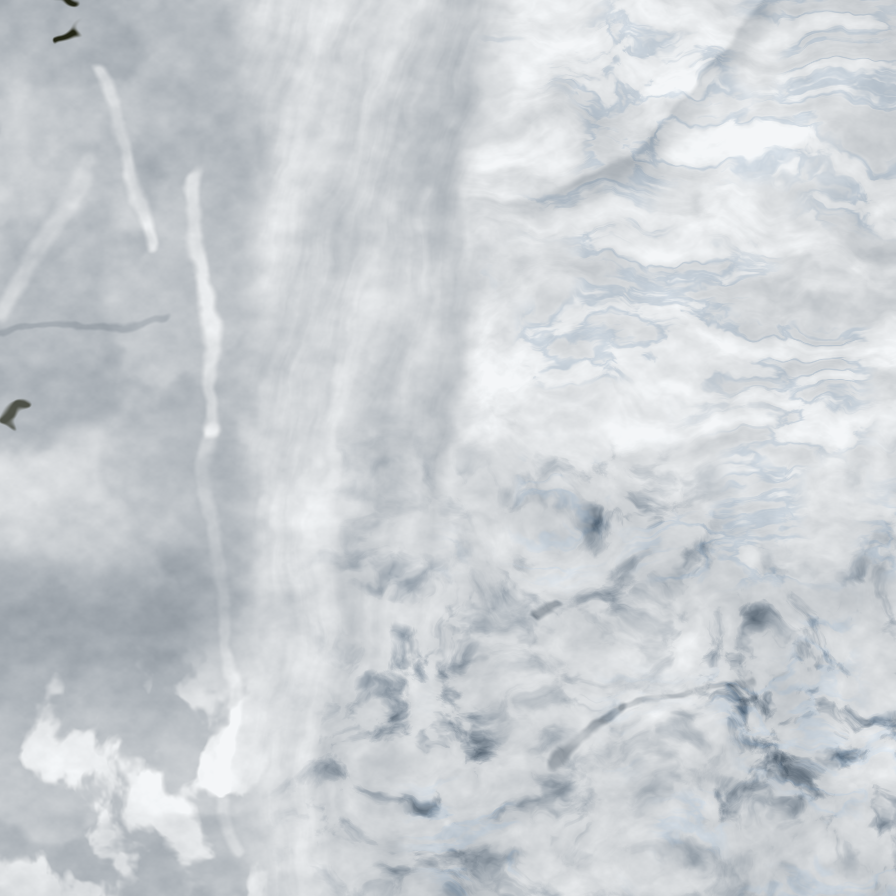
Reproduce this texture procedurally as a three.js fragment shader.

```glsl
// Wind-worked snow and ice seen from above: smooth grey ice in the west, a belt of
// upright streaks, a rippled white snowfield in the east and speckled melt in the south.
// Each zone is a brightness field of layered value noise; soft masks blend the zones.

varying vec2 vUv;

const float ICE_TONE = 0.725;
const float BELT_TONE = 0.835;
const float SNOW_TONE = 0.885;
const float MELT_TONE = 0.81;
const float RIPPLE_DEPTH = 0.30;
const float SPECKLE_DEPTH = 0.75;
const float GRAIN_DEPTH = 0.10;
const vec3 SHADE_TINT = vec3(-0.031, 0.0, 0.030);
const vec3 LIGHT_TINT = vec3(-0.009, 0.001, 0.009);
const vec3 CREASE_BLUE = vec3(-0.28, -0.05, 0.18);
const vec3 ROCK = vec3(0.13, 0.14, 0.08);

float hash(vec2 cell) {
  vec3 q = fract(cell.xyx * 0.1031);
  q += dot(q, q.yzx + 33.33);
  return fract((q.x + q.y) * q.z);
}

float noise(vec2 p) {
  vec2 i = floor(p), f = fract(p);
  f = f * f * (3.0 - 2.0 * f);
  return mix(mix(hash(i), hash(i + vec2(1.0, 0.0)), f.x),
             mix(hash(i + vec2(0.0, 1.0)), hash(i + 1.0), f.x), f.y);
}

float fbm(vec2 p) {
  float sum = 0.0, amp = 0.516;
  for (int i = 0; i < 5; i++) {
    sum += amp * noise(p);
    p = p * 2.03 + vec2(17.3, 9.1);
    amp *= 0.5;
  }
  return sum;
}

// Soft line from a to b, full at its core and gone at the given radius
float stroke(vec2 p, vec2 a, vec2 b, float radius) {
  vec2 pa = p - a, ba = b - a;
  float along = clamp(dot(pa, ba) / dot(ba, ba), 0.0, 1.0);
  return 1.0 - smoothstep(radius * 0.25, radius, length(pa - ba * along));
}

// Grey ice with flat plates, pale threads and broken floes in the south
float iceTone(vec2 p, vec2 q) {
  float tone = ICE_TONE + 0.20 * (fbm(p * 7.0 + 3.0) - 0.5);
  tone += 0.05 * smoothstep(0.47, 0.53, fbm(q * 5.0 + 41.0)) - 0.02;
  vec2 plate = (q - vec2(0.09, 0.44)) / vec2(0.17, 0.09);
  tone += 0.06 * (1.0 - smoothstep(0.7, 1.1, length(plate)));
  tone -= 0.06 * smoothstep(0.16, 0.0, abs(q.y - 0.30));
  float floes = smoothstep(0.50, 0.60, fbm(q * vec2(15.0, 12.0) + 8.0));
  tone += 0.17 * floes * (1.0 - smoothstep(0.20, 0.30, p.y));
  float threads = stroke(q, vec2(0.10, 0.92), vec2(0.16, 0.72), 0.013);
  threads += stroke(q, vec2(0.21, 0.79), vec2(0.24, 0.52), 0.012);
  threads += 0.6 * stroke(q, vec2(0.09, 0.80), vec2(0.01, 0.66), 0.014);
  threads += 0.5 * stroke(q, vec2(0.24, 0.52), vec2(0.255, 0.05), 0.010);
  tone += 0.12 * threads * (0.5 + noise(p * 30.0));
  return tone - 0.08 * stroke(q, vec2(0.0, 0.64), vec2(0.18, 0.645), 0.006);
}

// Upright streaks with a grey strip along their eastern side
float beltTone(vec2 p, vec2 q) {
  float bent = q.x - 0.16 * q.y * q.y;
  float tone = BELT_TONE + 0.34 * (fbm(vec2(bent * 24.0, p.y * 3.2)) - 0.5);
  tone += 0.12 * (fbm(p * 9.0 + 27.0) - 0.5);
  float strip = q.x - 0.46 - 0.10 * (p.y - 0.5);
  float span = smoothstep(0.30, 0.48, p.y) * (1.0 - smoothstep(0.75, 0.95, p.y));
  return tone - 0.09 * span * smoothstep(-0.09, -0.01, strip) * (1.0 - smoothstep(0.025, 0.05, strip));
}

void main() {
  vec2 p = vUv;
  vec2 warp = vec2(fbm(p * 8.0 + 11.0), fbm(p * 8.0 + 57.0)) - 0.5;
  vec2 q = p + 0.06 * warp;

  // Zone masks
  float belt = smoothstep(0.24, 0.30, q.x + 0.10 * (fbm(p * 4.0 + 5.0) - 0.5));
  float east = smoothstep(0.48, 0.54, q.x - 0.10 * (p.y - 0.55));
  float south = 1.0 - smoothstep(0.18, 0.52, p.y - 0.16 * (p.x - 0.6) + 0.5 * (fbm(p * 4.5 + 71.0) - 0.5));
  south *= smoothstep(0.24, 0.50, p.x);

  // Snowfield: soft swells, short level creases and a curved scarp
  float snow = SNOW_TONE + 0.22 * (fbm(p * 6.0 + 19.0) - 0.5);
  float fold = fbm(vec2(q.x * 15.0, q.y * 42.0) + 2.0 * warp);
  float crease = 1.0 - smoothstep(0.0, 0.10, abs(fold - 0.46));
  crease *= smoothstep(0.35, 0.65, noise(p * 13.0 + 31.0));
  snow += RIPPLE_DEPTH * (fold - 0.5) * 0.7 - 0.07 * crease;
  float reach = max(q.x - 0.56, 0.0);
  float scarp = q.y - 0.765 - 2.6 * reach * reach;
  snow -= 0.09 * smoothstep(-0.05, -0.004, scarp) * (1.0 - smoothstep(0.0, 0.012, scarp));
  snow += 0.04 * smoothstep(0.0, 0.02, scarp) * (1.0 - smoothstep(0.03, 0.10, scarp));

  // Melt: clustered dark flecks between pale crusts
  float flecks = fbm(p * vec2(30.0, 38.0) + 4.0 * warp);
  float cluster = smoothstep(0.35, 0.65, fbm(p * 7.0 + 83.0));
  float pits = max(0.49 - flecks, 0.0) * (0.35 + 1.3 * cluster);
  float melt = MELT_TONE + 0.24 * (fbm(p * 8.0 + 37.0) - 0.5) + 0.18 * (flecks - 0.5) - SPECKLE_DEPTH * pits;

  float tone = mix(iceTone(p, q), mix(beltTone(p, q), snow, east), belt);
  tone = mix(tone, melt, south * 0.9);
  tone += GRAIN_DEPTH * (fbm(p * vec2(48.0, 60.0)) - 0.5);
  float crack = stroke(q, vec2(0.61, 0.14), vec2(0.68, 0.21), 0.009);
  crack += 0.6 * stroke(q, vec2(0.68, 0.21), vec2(0.83, 0.235), 0.006);
  crack += stroke(q, vec2(0.595, 0.32), vec2(0.625, 0.335), 0.007);
  tone = clamp(tone - 0.20 * crack * (0.4 + noise(p * 45.0)), 0.42, 0.965);

  // Cool the shadows, then add blue creases and bare rock
  vec3 color = tone + mix(SHADE_TINT, LIGHT_TINT, smoothstep(0.58, 0.93, tone));
  color += CREASE_BLUE * 0.10 * belt * (crease * east + 2.0 * south * pits);
  vec2 r = p + 0.02 * (vec2(noise(p * 60.0), noise(p * 60.0 + 7.0)) - 0.5);
  float rock = stroke(r, vec2(0.06, 1.0), vec2(0.085, 1.0), 0.010);
  rock += stroke(r, vec2(0.065, 0.957), vec2(0.09, 0.965), 0.008);
  rock += 0.7 * stroke(r, vec2(0.01, 0.53), vec2(0.03, 0.555), 0.006);
  gl_FragColor = vec4(mix(color, ROCK, min(rock, 1.0)), 1.0);
}
```
